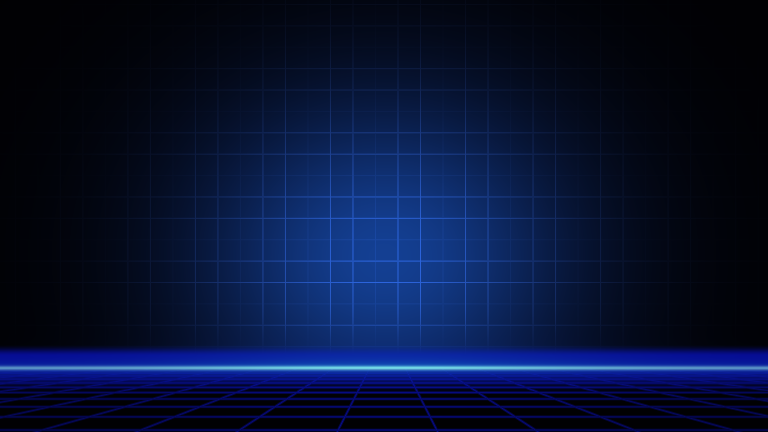
Give the GLSL for this background, as a Shadertoy shader.

```glsl
// All lengths are fractions of the canvas height
const float HORIZON_Y = 0.148;
const float BAND_TOP = 0.200;
const float FLOOR_FADE = 0.085;
const vec2 GLOW_CENTER = vec2(0.0, 0.405);
const vec2 GLOW_RADIUS = vec2(0.47, 0.41);
const vec2 WALL_CELL = vec2(0.0521, 0.0495);
const vec2 WALL_ORIGIN = vec2(-0.0197, 0.4451);
const float WALL_LINE = 0.0023;
const float FAINT_LINE = 0.22;
const vec2 VANISHING = vec2(0.008, 0.229);
const float RAY_PITCH = 1.017;
const float ROW_STEP = 0.70;
const float ROW_START = 4.454;
const float FLOOR_LINE = 0.0042;

const vec3 NIGHT = vec3(0.002, 0.002, 0.012);
const vec3 GLOW_OUTER = vec3(0.055, 0.165, 0.44);
const vec3 GLOW_INNER = vec3(0.075, 0.245, 0.56);
const vec3 WALL_COLOR = vec3(0.10, 0.16, 0.32);
const vec3 BAND_COLOR = vec3(0.02, 0.03, 0.57);
const vec3 FLOOR_COLOR = vec3(0.03, 0.05, 0.64);
const vec3 HALO_COLOR = vec3(0.03, 0.24, 0.10);
const vec3 CORE_COLOR = vec3(0.36, 0.46, 0.16);

// Antialiased line that keeps its total light when thinner than a pixel
float line(float dist, float width) {
    float pixel = 1.0 / iResolution.y;
    return min(width / pixel, 1.0) * max(0.0, 1.0 - dist / max(width, pixel));
}

// Evenly spaced lines, every third one faint
float wallLines(float x, float cell) {
    float index = round(x / cell);
    float strength = mod(index, 3.0) < 0.5 ? FAINT_LINE : 1.0;
    return strength * line(abs(x - index * cell), WALL_LINE);
}

// Perspective grid: rays from the vanishing point and receding rows
float floorLines(vec2 p) {
    float depth = max(VANISHING.y - p.y, 0.01);
    float x = p.x - VANISHING.x;
    float pitch = RAY_PITCH * depth;
    float rayDist = abs(fract(x / pitch) - 0.5) * pitch;
    rayDist *= inversesqrt(1.0 + x * x / (depth * depth));
    float row = (1.0 / depth - ROW_START) / ROW_STEP;
    float rowDist = abs(row - round(row)) * ROW_STEP * depth * depth;
    return max(line(rayDist, FLOOR_LINE), line(rowDist, FLOOR_LINE));
}

void mainImage(out vec4 fragColor, in vec2 fragCoord) {
    vec2 p = (fragCoord - vec2(0.5 * iResolution.x, 0.0)) / iResolution.y;
    float pixel = 1.0 / iResolution.y;
    float above = smoothstep(-pixel, pixel, p.y - HORIZON_Y);
    float middle = exp(-p.x * p.x / 0.25);

    // Back wall: radial glow and grid
    vec2 q = (p - GLOW_CENTER) / GLOW_RADIUS;
    float glow = exp(-dot(q, q));
    vec3 wall = NIGHT + glow * mix(GLOW_OUTER, GLOW_INNER, glow);
    vec2 g = p - WALL_ORIGIN;
    float grid = max(wallLines(g.x, WALL_CELL.x), wallLines(g.y, WALL_CELL.y));
    float gridFade = smoothstep(HORIZON_Y, 0.30, p.y);
    wall += WALL_COLOR * grid * glow * gridFade;

    // Blue band rising from the horizon
    float band = 1.0 - smoothstep(BAND_TOP - 0.024, BAND_TOP + 0.003, p.y);
    band += 0.12 * exp(-max(p.y - BAND_TOP, 0.0) / 0.025) * (1.0 - band) * middle;
    wall = mix(wall, BAND_COLOR + vec3(0.02, 0.10, 0.06) * middle, band);

    // Floor: fading light and perspective grid
    float lit = smoothstep(FLOOR_FADE, HORIZON_Y, p.y);
    vec3 ground = NIGHT + BAND_COLOR * lit * 0.9;
    float lineFade = mix(0.55, 0.85, middle);
    ground = mix(ground, FLOOR_COLOR, floorLines(p) * lineFade);

    // Horizon beam over both halves
    vec3 color = mix(ground, wall, above);
    float d = abs(p.y - HORIZON_Y);
    color += HALO_COLOR * exp(-d / 0.013) * mix(0.6, 1.2, middle);
    color += CORE_COLOR * exp(-d * d / 0.000026) * mix(0.85, 1.1, middle);

    fragColor = vec4(clamp(color, 0.0, 1.0), 1.0);
}
```
